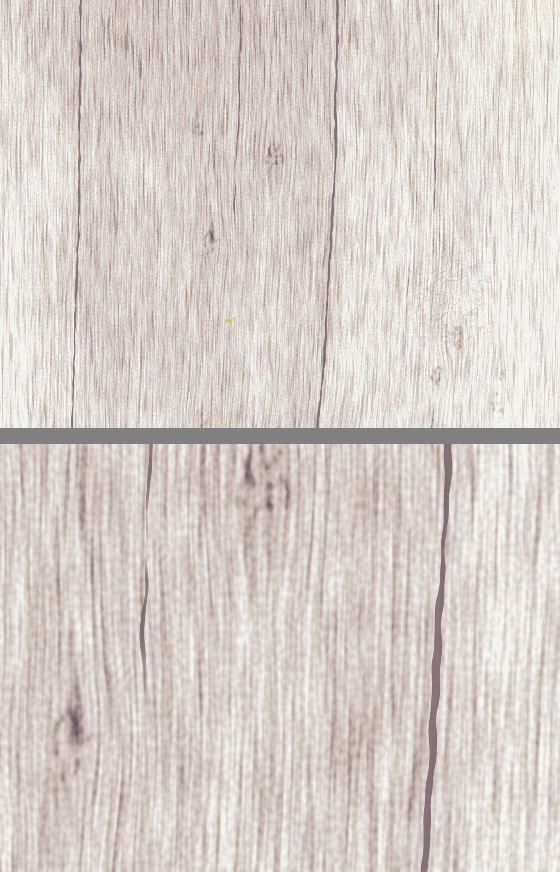
Top, the full canvas; bottom, a detail of the centre.
Give the GLSL for this texture, as a Shadertoy shader.

```glsl
// Pale whitewashed wood: fine upright grain, long cracks, small knots and a fleck of lichen.
#define GRAIN_FREQ vec2(185.0, 11.0)
#define LINE_FREQ vec2(230.0, 5.0)
#define FIBRE_FREQ vec2(300.0, 34.0)
#define SPECK_FREQ vec2(240.0, 190.0)
#define PORE_DEPTH 0.30
#define LINE_DEPTH 0.26
#define FIBRE_DEPTH 0.24
#define SPECK_DEPTH 0.20
#define DARK_WOOD vec3(0.43, 0.35, 0.39)
#define MID_WOOD vec3(0.77, 0.705, 0.68)
#define PALE_WOOD vec3(0.955, 0.955, 0.945)
#define LICHEN vec3(0.78, 0.78, 0.25)

// Each knot: centre x, centre y, radius, strength
const vec4 KNOTS[8] = vec4[8](
    vec4(0.638, 0.635, 0.036, 0.9), vec4(0.493, 0.430, 0.030, 0.7),
    vec4(0.468, 0.697, 0.020, 0.6), vec4(1.020, 0.125, 0.026, 1.0),
    vec4(1.160, 0.056, 0.027, 0.9), vec4(1.063, 0.215, 0.036, 0.8),
    vec4(1.166, 0.125, 0.018, 0.8), vec4(0.470, 0.020, 0.026, 0.6));

// Each crack: place across the grain, low end, high end, half width
const vec4 CRACKS[6] = vec4[6](
    vec4(0.191, -0.10, 1.10, 0.0022), vec4(0.561, 0.46, 1.10, 0.0013),
    vec4(0.791, -0.10, 1.10, 0.0025), vec4(1.025, 0.48, 1.10, 0.0012),
    vec4(0.976, 0.17, 0.42, 0.0008), vec4(1.050, -0.10, 0.08, 0.0013));

vec2 gradient(ivec2 cell) {
    uint h = uint(cell.x) * 1597334677u ^ uint(cell.y) * 3812015801u;
    h = (h ^ (h >> 15)) * 2246822519u;
    h ^= h >> 13;
    float angle = float(h & 65535u) / 65536.0 * 6.2832;
    return vec2(cos(angle), sin(angle));
}

// Gradient noise, about -0.7 to 0.7
float noise(vec2 p) {
    ivec2 i = ivec2(floor(p));
    vec2 f = fract(p);
    vec2 w = f * f * f * (f * (f * 6.0 - 15.0) + 10.0);
    float a = dot(gradient(i), f);
    float b = dot(gradient(i + ivec2(1, 0)), f - vec2(1, 0));
    float c = dot(gradient(i + ivec2(0, 1)), f - vec2(0, 1));
    float d = dot(gradient(i + ivec2(1, 1)), f - vec2(1, 1));
    return mix(mix(a, b, w.x), mix(c, d, w.x), w.y);
}

// Upright streaks; the shear keeps their ends from lining up in rows
float streaks(vec2 grain, vec2 freq) {
    vec2 q = grain * freq;
    return noise(vec2(q.x, q.y + 0.43 * q.x));
}

// Position across the grain: lines lean left low down and part around knots
float acrossGrain(vec2 p) {
    float drop = 1.0 - p.y;
    float lean = 0.02 * drop + 0.03 * drop * drop * drop * exp(-8.0 * (p.x - 0.8) * (p.x - 0.8));
    float u = p.x + lean + 0.004 * noise(p * vec2(3.0, 5.0));
    for (int k = 0; k < 8; k++) {
        vec2 d = (p - KNOTS[k].xy) / (KNOTS[k].z * vec2(1.3, 2.2));
        u -= 0.45 * KNOTS[k].z * d.x * exp(-dot(d, d));
    }
    return u;
}

// Broad light and shade of the boards
float boardTone(vec2 p, float u) {
    float tone = mix(0.87, 0.70, smoothstep(0.0, 0.24, p.x));
    tone += 0.13 * smoothstep(0.70, 0.88, u) + 0.11 * smoothstep(0.95, 1.3, p.x);
    tone -= 0.07 * smoothstep(0.5, 1.0, p.y);
    tone += 0.06 * smoothstep(0.4, 0.0, p.y) * smoothstep(0.8, 0.3, p.x);
    tone += 0.10 * noise(vec2(u * 7.0, p.y * 2.5));
    tone += 0.13 * streaks(vec2(u, p.y), vec2(34.0, 2.5));
    return tone + 0.08 * noise(p * vec2(28.0, 20.0));
}

float crackShade(float u, float y, float pixel) {
    float shade = 0.0;
    for (int k = 0; k < 6; k++) {
        vec4 c = CRACKS[k];
        float id = float(k) * 7.3;
        float wobble = 0.006 * noise(vec2(id + 0.5, y * 5.0)) + 0.003 * noise(vec2(id + 0.2, y * 30.0));
        float width = c.w * (0.95 + 0.8 * noise(vec2(id + 0.7, y * 11.0)) + 0.7 * noise(vec2(id + 0.4, y * 47.0)));
        float ends = smoothstep(c.y, c.y + 0.06, y) * smoothstep(c.z, c.z - 0.06, y);
        float line = 1.0 - smoothstep(width - pixel * 0.5, width + pixel * 0.6, abs(u + wobble - c.x));
        shade = max(shade, line * ends * smoothstep(0.0, 0.0014, width));
    }
    return shade;
}

// Broken dark rings with a smudged heart
float knotShade(vec2 p) {
    float shade = 0.0;
    for (int k = 0; k < 8; k++) {
        vec2 d = (p - KNOTS[k].xy) / (KNOTS[k].z * vec2(0.75, 1.15));
        d += 0.7 * vec2(noise(p * 45.0 + 3.0), noise(p * 45.0 + 19.0));
        float r = length(d);
        float ring = exp(-24.0 * (r - 0.55) * (r - 0.55)) + 0.6 * exp(-14.0 * r * r);
        float torn = smoothstep(-0.2, 0.4, noise(p * vec2(120.0, 65.0)));
        shade += KNOTS[k].w * (ring * torn + 0.3 * exp(-r * r));
    }
    return 0.45 * min(shade, 1.2);
}

void mainImage(out vec4 fragColor, in vec2 fragCoord) {
    vec2 p = fragCoord / iResolution.y;
    float pixel = 1.0 / iResolution.y;
    float u = acrossGrain(p);
    vec2 grain = vec2(u, p.y);

    // Short pores, long lines, fine fibres and rough specks
    float tone = boardTone(p, u) + 0.06;
    float patches = 0.9 + 0.6 * streaks(grain + 4.0, vec2(13.0, 5.0));
    tone -= PORE_DEPTH * patches * smoothstep(-0.05, 0.45, streaks(grain, GRAIN_FREQ));
    tone -= LINE_DEPTH * streaks(grain + 2.0, LINE_FREQ);
    tone += FIBRE_DEPTH * streaks(grain + 3.0, FIBRE_FREQ);
    tone += SPECK_DEPTH * noise(p * SPECK_FREQ);

    // Crazed surface above the lower right knots
    vec2 crazed = (p - vec2(1.06, 0.30)) / vec2(0.11, 0.13);
    float crease = smoothstep(0.09, 0.0, abs(noise(p * vec2(32.0, 52.0) + noise(p * 40.0))));
    tone -= 0.24 * crease * exp(-dot(crazed, crazed));

    tone -= knotShade(p);
    tone = mix(tone, 0.06, 0.88 * crackShade(u, p.y, pixel));
    tone = clamp(tone, 0.0, 1.0);

    vec3 color = mix(DARK_WOOD, MID_WOOD, clamp(tone * 2.0, 0.0, 1.0));
    color = mix(color, PALE_WOOD, clamp(tone * 2.0 - 1.0, 0.0, 1.0));
    color.b -= 0.02 * smoothstep(0.6, 1.0, p.y) * smoothstep(0.8, 1.3, p.x);

    // Lichen fleck
    vec2 fleck = p - vec2(0.537, 0.252);
    float spot = length(fleck + 0.012 * vec2(noise(p * 90.0), noise(p * 90.0 + 9.0)));
    color = mix(color, LICHEN, 0.8 * smoothstep(0.013, 0.008, spot) * smoothstep(-0.1, 0.15, noise(p * 130.0)));
    fragColor = vec4(color, 1.0);
}
```
